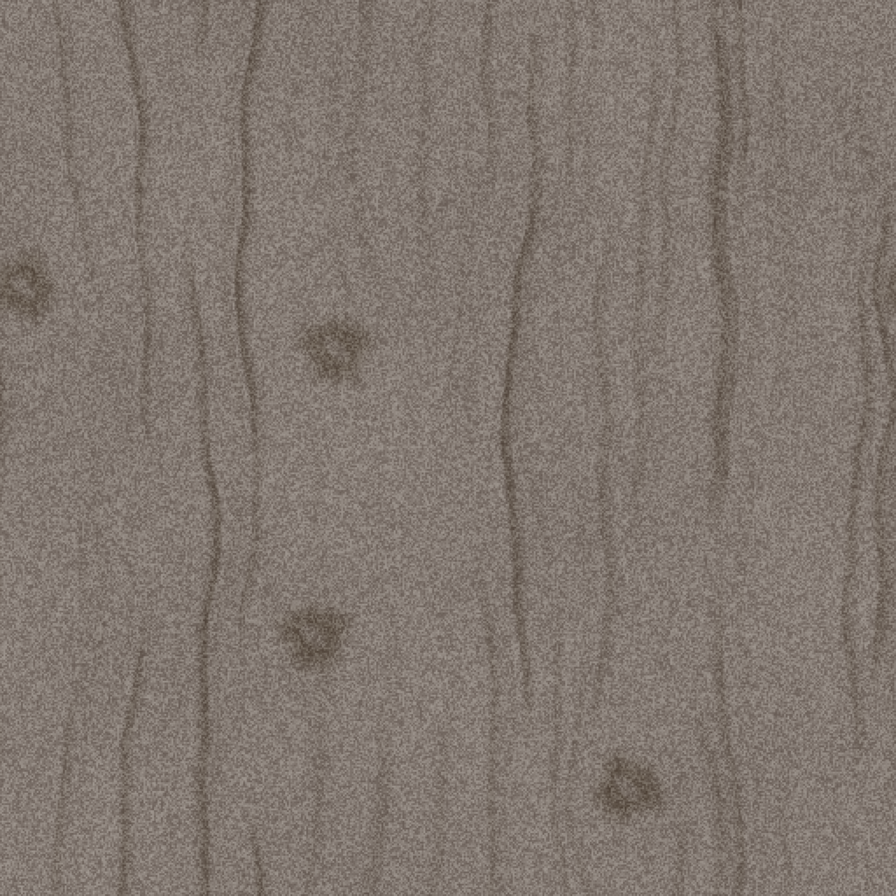
This texture is drawn by a Shadertoy shader. Its source:

```glsl
// Weathered grey-brown wood: wavy vertical grain lines that part around
// a few dark knots, under a fine sandy speckle. Lines follow layered sines,
// knots are ragged polar blobs, and the speckle is hashed cell noise.

const float TAU = 6.2831853;
const float LINE_COUNT = 56.0;
const float KNOT_COUNT = 4.0;
const vec3 WOOD = vec3(0.516, 0.477, 0.449);
const vec3 GRAIN_SHADE = vec3(0.125, 0.130, 0.142);
const vec3 KNOT_SHADE = vec3(0.120, 0.126, 0.142);
const vec3 SPECK_TINT = vec3(0.98, 1.04, 1.03);

float hash(vec2 p) {
    vec3 q = fract(p.xyx * vec3(0.1031, 0.1030, 0.0973));
    q += dot(q, q.yzx + 33.33);
    return fract((q.x + q.y) * q.z);
}

// Hash values at cell centres, blended between neighbours
float cellNoise(vec2 p) {
    p -= 0.5;
    vec2 cell = floor(p);
    vec2 f = smoothstep(0.0, 1.0, p - cell);
    float low = mix(hash(cell), hash(cell + vec2(1, 0)), f.x);
    float high = mix(hash(cell + vec2(0, 1)), hash(cell + vec2(1, 1)), f.x);
    return mix(low, high, f.y);
}

// Shortest offset on a wrapping unit square
vec2 wrapOffset(vec2 d) {
    return fract(d + 0.5) - 0.5;
}

vec2 knotCentre(float id) {
    return fract(vec2(0.375 + 0.325 * id, 0.61 + 0.485 * id + 0.025 * id * id));
}

// Sideways shift that makes the grain flow around a knot
float knotBend(vec2 d) {
    float reach = exp(-d.x * d.x / 0.008 - d.y * d.y / 0.007);
    return 0.028 * tanh(d.x / 0.035) * reach;
}

// Dark ragged blob with a paler core
float knotShade(vec2 d, float id) {
    float angle = atan(d.y, d.x);
    float ragged = 1.0 + 0.10 * sin(3.0 * angle + 2.1 * id)
                       + 0.07 * sin(5.0 * angle + 4.0 * id)
                       + 0.04 * sin(11.0 * angle + id);
    float r = length(d * vec2(1.0, 1.04)) / ragged;
    float body = smoothstep(0.050, 0.018, r);
    float core = smoothstep(0.016, 0.006, length(d + 0.35 * d.yx));
    float rings = 0.88 + 0.12 * sin(r * 620.0 + id);
    return body * rings * (1.0 - 0.65 * core);
}

// Sway shared by neighbouring lines
float sway(vec2 p) {
    return 0.010 * sin(TAU * (p.y + p.x) + 0.8)
         + 0.006 * sin(TAU * (2.0 * p.y - 2.0 * p.x) + 2.0)
         + 0.003 * sin(TAU * (5.0 * p.y + 3.0 * p.x));
}

// One line, fading in and out along its length
float grainLine(vec2 p, float id) {
    float strength = pow(hash(vec2(id, 3.7)), 2.3);
    float phase = TAU * hash(vec2(id, 9.2));
    float wave = 0.005 * sin(TAU * p.y + phase)
               + 0.002 * sin(TAU * 4.0 * p.y + 2.0 * phase)
               + 0.0008 * sin(TAU * 11.0 * p.y + 3.0 * phase);
    float start = (id + hash(vec2(id, 6.1))) / LINE_COUNT;
    float d = wrapOffset(vec2(p.x - start + wave, 0.0)).x;
    float side = hash(vec2(id, 1.3)) < 0.5 ? -1.0 : 1.0;
    float width = mix(0.0035, 0.0085, smoothstep(-0.003, 0.003, d * side));
    float along = sin(TAU * p.y + phase * 3.0)
                + 0.45 * sin(TAU * 3.0 * p.y + phase * 5.0);
    float fade = smoothstep(-0.7, 0.9, along + 0.5 * strength);
    return strength * fade * exp(-d * d / (width * width));
}

float speckle(vec2 p) {
    float fine = cellNoise(p * 512.0) - 0.5;
    float clumps = cellNoise(p * vec2(256.0, 190.0) + 71.0) - 0.5;
    return 0.195 * fine + 0.035 * clumps;
}

void mainImage(out vec4 fragColor, in vec2 fragCoord) {
    vec2 uv = fragCoord / iResolution.y;

    // Knots and the bending they cause
    float knots = 0.0;
    float bend = 0.0;
    for (float id = 0.0; id < KNOT_COUNT; id++) {
        vec2 d = wrapOffset(uv - knotCentre(id));
        knots = max(knots, knotShade(d, id));
        bend += knotBend(d);
    }

    // Grain lines in the bent space
    vec2 flow = vec2(uv.x - bend + sway(uv), uv.y);
    float grain = 0.0;
    for (float id = 0.0; id < LINE_COUNT; id++) {
        grain += grainLine(flow, id);
    }
    grain = min(grain, 1.0) * (1.0 - 0.8 * knots);

    // Broad mottling, shading and speckle
    float mottle = 0.005 * sin(TAU * (2.0 * uv.x + uv.y))
                 + 0.004 * sin(TAU * (3.0 * uv.y - uv.x) + 1.0);
    vec3 color = WOOD + mottle - GRAIN_SHADE * grain - KNOT_SHADE * knots;
    color += SPECK_TINT * speckle(uv);
    fragColor = vec4(color, 1.0);
}
```
